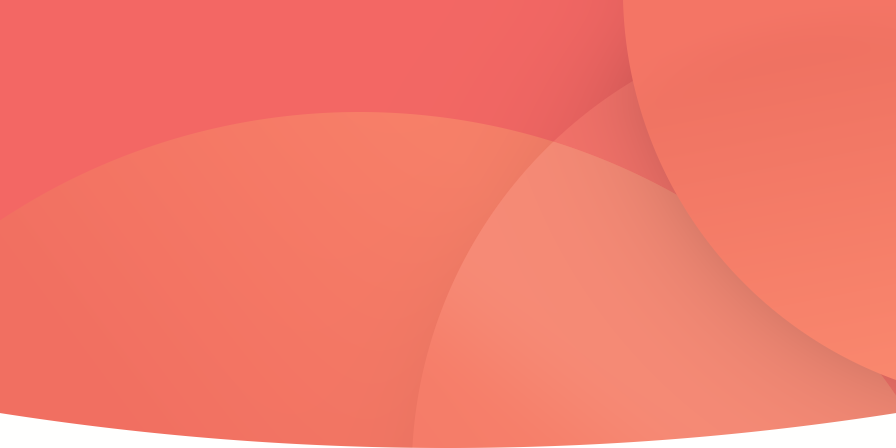
This background is drawn by a Shadertoy shader. Its source:

```glsl
// Coral backdrop of three large overlapping discs with soft shadows above a white curved base.

// Discs: centre x, centre y, radius (canvas height = 1, width = 2)
#define LEFT_DISC   vec3(0.802, -0.700, 1.450)
#define MIDDLE_DISC vec3(1.940, -0.055, 1.021)
#define UPPER_DISC  vec3(2.315, 1.021, 0.9245)
#define BASE_RISE     0.078
#define SHADOW_WIDTH  0.105
#define UPPER_SHADOW  0.105
#define MIDDLE_SHADOW 0.035

const vec3 ROSE        = vec3(0.953, 0.405, 0.392);
const vec3 CORAL_DEEP  = vec3(0.945, 0.437, 0.380);
const vec3 CORAL_LIGHT = vec3(0.972, 0.503, 0.412);
const vec3 PEACH       = vec3(0.965, 0.545, 0.465);
const vec3 UPPER_DEEP  = vec3(0.935, 0.440, 0.380);
const vec3 UPPER_LIGHT = vec3(0.978, 0.530, 0.430);
const vec3 PAPER       = vec3(1.0, 1.0, 0.995);

float discDistance(vec2 p, vec3 disc) {
    return length(p - disc.xy) - disc.z;
}

// Antialiased coverage of the inside of a distance field
float coverage(float d) {
    return clamp(0.5 - d * iResolution.y, 0.0, 1.0);
}

// Shadow that fades away from the outside of an edge
float edgeShadow(float d) {
    return exp(-max(d, 0.0) / SHADOW_WIDTH);
}

// Position from 0 to 1 along the line from a to b
float gradient(vec2 p, vec2 a, vec2 b) {
    vec2 ab = b - a;
    return clamp(dot(p - a, ab) / dot(ab, ab), 0.0, 1.0);
}

void mainImage(out vec4 fragColor, in vec2 fragCoord) {
    vec2 p = fragCoord / iResolution.xy * vec2(2.0, 1.0);
    float leftDist   = discDistance(p, LEFT_DISC);
    float middleDist = discDistance(p, MIDDLE_DISC);
    float upperDist  = discDistance(p, UPPER_DISC);
    float middleMask = coverage(middleDist);

    // Rose ground and the wide left disc
    vec3 leftColor = mix(CORAL_DEEP, CORAL_LIGHT,
                         gradient(p, vec2(0.2, 0.2), vec2(0.95, 0.75)));
    float leftMask = coverage(leftDist);
    vec3 color = mix(ROSE, leftColor, leftMask);

    // Middle disc: shadow outside, translucent peach inside
    color *= 1.0 - MIDDLE_SHADOW * edgeShadow(middleDist) * (1.0 - middleMask);
    float glow = smoothstep(0.0, 1.0, gradient(p, vec2(0.98, 0.13), vec2(1.16, 0.37)));
    float veil = mix(0.32, 0.2 + 0.75 * glow, leftMask);
    color = mix(color, PEACH, veil * middleMask);

    // Shadow cast by the upper disc, weaker toward the top
    float topFade = 1.0 - 0.6 * smoothstep(0.72, 1.0, p.y);
    color *= 1.0 - UPPER_SHADOW * topFade * edgeShadow(upperDist);

    // Upper disc, faintly showing the middle disc beneath it
    vec3 upperColor = mix(UPPER_DEEP, UPPER_LIGHT,
                          gradient(p, vec2(1.75, 0.92), vec2(1.9, 0.15)));
    upperColor += vec3(0.022, 0.020, 0.018) * smoothstep(-0.10, 0.05, middleDist);
    color = mix(color, upperColor, coverage(upperDist));

    // White base below a shallow curve
    float baseHeight = BASE_RISE * (p.x - 1.0) * (p.x - 1.0);
    color = mix(color, PAPER, coverage(p.y - baseHeight));

    fragColor = vec4(color, 1.0);
}
```
